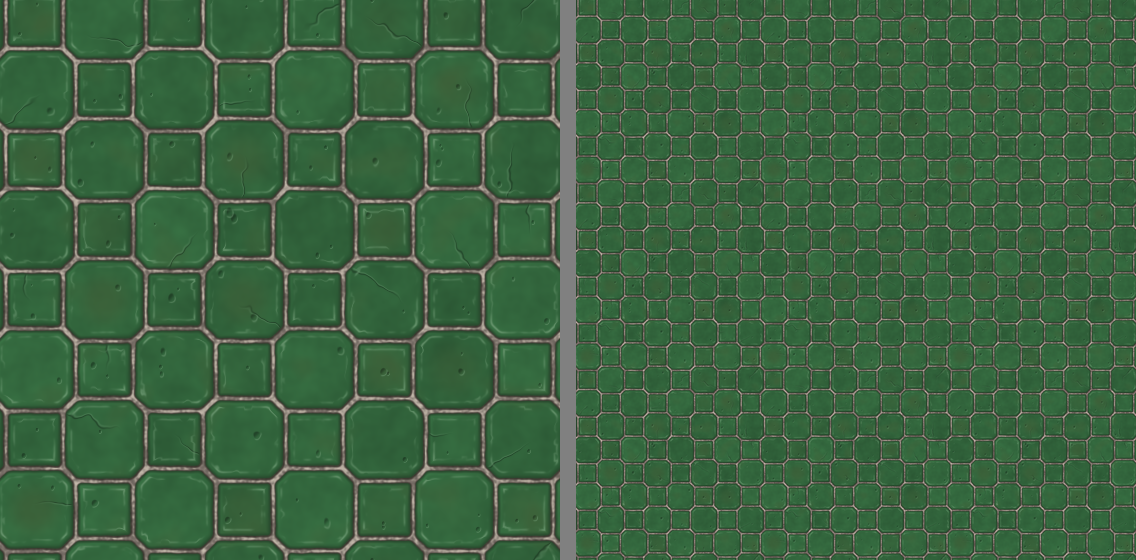
Left: one tile. Right: repeated 3 by 3.
A Shadertoy shader for this texture:

```glsl
#define CELLS 8.0
#define SHIFT vec2(0.01, -0.22)
#define OCTAGON_HALF 0.553
#define OCTAGON_CUT 0.932
#define SQUARE_HALF 0.372
#define RIM_INSET 0.085
#define RIM_WIDTH 0.017
#define PIT_CHANCE 0.45
#define CRACK_CHANCE 0.3

const vec3 GLAZE = vec3(0.195, 0.395, 0.235);
const vec3 GLAZE_DARK = vec3(0.16, 0.29, 0.18);
const vec3 GLAZE_BROWN = vec3(0.25, 0.36, 0.21);
const vec3 GLAZE_SHINE = vec3(0.44, 0.61, 0.46);
const vec3 GROUT_DARK = vec3(0.25, 0.23, 0.20);
const vec3 GROUT_MID = vec3(0.48, 0.44, 0.41);
const vec3 GROUT_LIGHT = vec3(0.69, 0.65, 0.60);
const vec2 LIGHT = vec2(-0.707, 0.707);

vec2 hash2(vec2 p) {
    vec3 a = fract(p.xyx * vec3(0.1031, 0.1030, 0.0973));
    a += dot(a, a.yzx + 33.33);
    return fract((a.xx + a.yz) * a.zy);
}

float corner(vec2 lattice, vec2 offset, float period) {
    float angle = 6.2832 * hash2(mod(lattice, period) + period).x;
    return dot(vec2(cos(angle), sin(angle)), offset);
}

// Gradient noise that wraps after one canvas, about -0.7 to 0.7
float noise(vec2 uv, float period) {
    vec2 p = uv * period, i = floor(p), f = p - i;
    vec2 u = f * f * f * (f * (f * 6.0 - 15.0) + 10.0), e = vec2(1, 0);
    return mix(mix(corner(i, f, period), corner(i + e, f - e, period), u.x),
               mix(corner(i + e.yx, f - e.yx, period), corner(i + 1.0, f - 1.0, period), u.x), u.y);
}

float bell(float x) { return exp(-x * x); }

float octagon(vec2 q) {
    q = abs(q);
    vec2 sides = vec2(max(q.x, q.y) - OCTAGON_HALF, (q.x + q.y - OCTAGON_CUT) * 0.707);
    float k = 0.03, h = max(k - abs(sides.x - sides.y), 0.0) / k;
    return max(sides.x, sides.y) + h * h * k * 0.25;
}

float roundSquare(vec2 q) {
    vec2 b = abs(q) - SQUARE_HALF + 0.05;
    return length(max(b, 0.0)) + min(max(b.x, b.y), 0.0) - 0.05;
}

// Small dents: shaded on the lit side, bright on the far lip
vec3 addPits(vec3 col, vec2 q, vec2 seed, float size, float rough) {
    for (int k = 0; k < 3; k++) {
        vec2 place = hash2(seed + float(k) * 17.0), kind = hash2(seed + float(k) * 29.0 + 5.0);
        vec2 v = q - (place - 0.5) * size * 1.4;
        float radius = mix(0.022, 0.055, kind.y * kind.y), on = step(kind.x, PIT_CHANCE);
        float e = length(v * vec2(1.2, 0.9)) / radius + rough * 0.8;
        float side = dot(v, LIGHT) / radius;
        col *= 1.0 - 0.32 * on * (1.0 - smoothstep(0.5, 1.2, e)) * smoothstep(-0.7, 0.6, side);
        col = mix(col, GLAZE_SHINE, 0.45 * on * bell((e - 1.1) * 3.5) * smoothstep(0.0, 0.9, -side));
    }
    return col;
}

// One wandering hairline on some tiles
vec3 addCrack(vec3 col, vec2 q, vec2 seed, float size, float wander) {
    vec2 h = hash2(seed + 71.0), g = hash2(seed + 93.0);
    float angle = 6.2832 * h.y;
    vec2 along = vec2(cos(angle), sin(angle));
    float across = dot(q, vec2(-along.y, along.x)) + (g.x - 0.5) * size + wander * 0.12;
    float fade = smoothstep(-0.15, 0.25, dot(q, along) + (g.y - 0.5) * 0.3) * step(h.x, CRACK_CHANCE);
    col *= 1.0 - 0.28 * fade * bell(across / 0.011);
    return mix(col, GLAZE_SHINE, 0.28 * fade * bell((across + 0.02) / 0.012));
}

void mainImage(out vec4 fragColor, in vec2 fragCoord) {
    vec2 uv = fragCoord / iResolution.xy;
    float broad = noise(uv, 12.0), patches = noise(uv, 28.0);
    float rough = noise(uv, 64.0), fine = noise(uv, 150.0);
    vec2 p = uv * CELLS + SHIFT;
    p += 0.008 * vec2(patches, noise(uv, 31.0));

    // Nearest tile of the octagon and square checkerboard
    float d = 10.0, size = 0.0;
    vec2 q = vec2(0), seed = vec2(0);
    for (int j = -1; j <= 1; j++) {
        for (int i = -1; i <= 1; i++) {
            vec2 id = floor(p) + vec2(i, j), local = p - id - 0.5;
            bool isOctagon = mod(id.x + id.y, 2.0) < 0.5;
            float dist = isOctagon ? octagon(local) : roundSquare(local);
            if (dist < d) {
                d = dist;
                q = local;
                seed = mod(id, CELLS) + 1.0;
                size = isOctagon ? OCTAGON_HALF : SQUARE_HALF;
            }
        }
    }
    d += 0.008 * rough;
    float facing = dot(normalize(q + 1e-4), LIGHT);

    // Glaze: tint per tile, cloudy brown stains, brush marks
    vec2 tint = hash2(seed + 41.0);
    vec3 tile = GLAZE * (0.95 + 0.1 * tint.x + 0.1 * broad + 0.07 * patches + 0.04 * rough);
    float stain = smoothstep(0.65, 1.0, tint.y) * (1.0 - smoothstep(0.1, 0.5, length(q)));
    tile = mix(tile, GLAZE_BROWN, 0.55 * stain + 0.35 * smoothstep(0.15, 0.5, broad));
    tile = addPits(tile, q, seed, size, rough);
    tile = addCrack(tile, q, seed, size, patches + 0.35 * rough);

    // Worn bevel: broken bright ridge, stronger at corners, dark outer edge
    float inside = -d;
    float chip = 0.035 * smoothstep(0.12, 0.4, noise(uv, 44.0));
    float ridge = bell((inside - RIM_INSET - chip + 0.012 * rough) / RIM_WIDTH);
    float nearCorner = smoothstep(0.3, 0.6, abs(q.x * q.y) / (size * size));
    float worn = smoothstep(-0.3, 0.4, patches + 0.6 * rough);
    tile *= 1.0 + 0.1 * facing * (1.0 - smoothstep(0.03, RIM_INSET, inside));
    tile = mix(tile, GLAZE_SHINE, ridge * worn * (0.4 + 0.4 * nearCorner));
    tile = mix(GLAZE_DARK, tile, smoothstep(0.0, 0.05, inside));

    // Grout: pale crest, grain, shadow below and right of each tile
    float crest = smoothstep(0.0, 0.036, d + 0.008 * facing);
    vec3 grout = mix(GROUT_DARK, GROUT_MID, crest);
    grout = mix(grout, GROUT_LIGHT, crest * crest * smoothstep(-0.35, 0.35, patches + 0.5 * fine));
    grout *= 1.0 + 0.2 * fine;

    float aa = 0.75 * CELLS / iResolution.y;
    fragColor = vec4(mix(tile, grout, smoothstep(-aa, aa, d)), 1.0);
}
```
